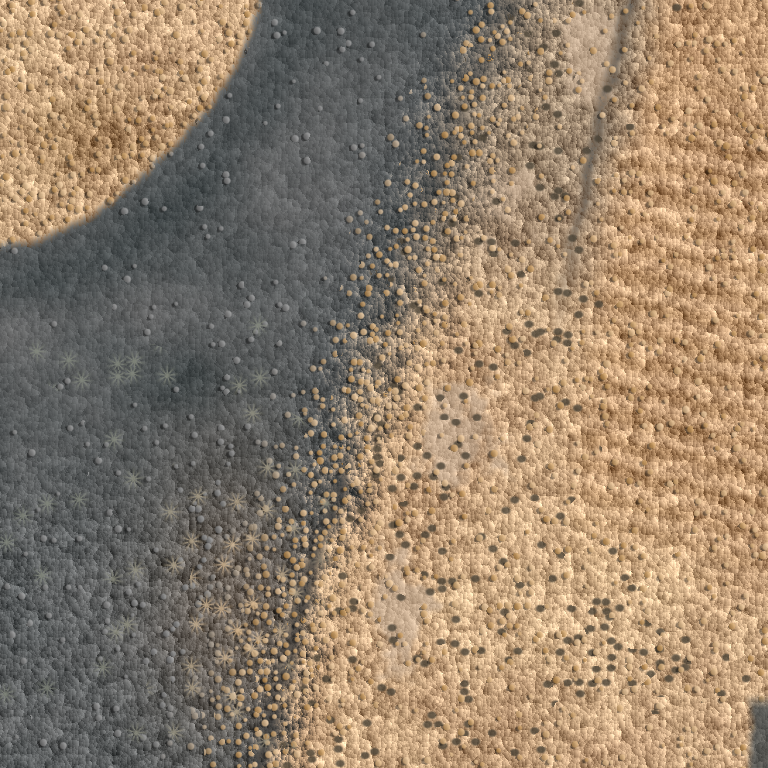
Write a Shadertoy shader that draws this texture.

```glsl
// Aerial view of dry ground: a sunlit knoll, a grey shaded hollow and a
// furrowed tan field. Curved region masks set the layout; cellular noise
// makes the clods, stones and straw tufts, layered sines the soft mottling.
#define SUN vec2(0.88, 0.42)
#define KNOLL_CENTER vec2(-0.02, 1.04)
#define KNOLL_RADIUS 0.35
#define FURROW_GAP 0.037
#define RELIEF 0.40
#define STONE_SCALE 82.0
#define TUFT_SCALE 25.0
#define SHADE_DARK vec3(0.29, 0.31, 0.315)
#define SHADE_PALE vec3(0.42)
#define SOIL vec3(0.70, 0.56, 0.43)
#define STRAW vec3(0.88, 0.75, 0.59)

float hash(vec2 p) {
    vec3 q = fract(p.xyx * 0.1031);
    q += dot(q, q.yzx + 33.33);
    return fract((q.x + q.y) * q.z);
}

// Nearest cell seed: offset in xy, random id in z, distance in w
vec4 cell(vec2 p) {
    vec4 best = vec4(9.0);
    for (int i = 0; i < 9; i++) {
        vec2 c = floor(p) + vec2(i % 3 - 1, i / 3 - 1);
        vec2 r = p - c - 0.12 - 0.76 * vec2(hash(c + 40.0), hash(c + 71.0));
        float d = length(r);
        if (d < best.w) best = vec4(r, hash(c + 119.0), d);
    }
    return best;
}

// Layered, folded sines in about -1..1
float mottle(vec2 p) {
    float sum = 0.0, amp = 0.5;
    for (int i = 0; i < 4; i++) {
        p = mat2(0.8, 0.6, -0.6, 0.8) * p * 1.8 + 2.7;
        sum += amp * sin(p.x + 1.6 * sin(p.y));
        amp *= 0.62;
    }
    return sum;
}

// Sun-shaded clods at three sizes
float clods(vec2 uv) {
    float sum = 0.0, scale = 62.0;
    for (int i = 0; i < 3; i++) {
        vec4 c = cell(uv * scale + float(i) * 13.0);
        sum += 0.36 * (c.z - 0.5 + 0.9 * dot(c.xy, SUN));
        scale *= 1.9;
    }
    return sum;
}

float line(float d, float width) { return exp(-d * d / (width * width)); }

float blob(vec2 uv, float x, float y, float w, float h) {
    return line(uv.x - x, w) * line(uv.y - y, h);
}

void mainImage(out vec4 fragColor, in vec2 fragCoord) {
    vec2 uv = fragCoord / iResolution.xy;
    float coarse = mottle(uv * 7.0), fine = mottle(uv * 28.0 + 5.0), rough = clods(uv);

    // Region masks
    float edge = uv.x - (0.35 + 0.24 * uv.y + 0.1 * uv.y * uv.y);
    float fieldEdge = uv.x - (0.71 + 0.14 * uv.y * uv.y);
    vec2 k = uv - KNOLL_CENTER;
    float rim = length(k) - KNOLL_RADIUS - 0.012 * cos(4.0 * atan(k.y, k.x));
    float knoll = 1.0 - smoothstep(-0.008, 0.008, rim + 0.008 * rough + 0.003 * fine);
    float blur = mix(0.04, 0.085, smoothstep(0.2, 0.7, uv.y));
    float lit = smoothstep(-blur, blur, edge + 0.015 * coarse + 0.012 * fine + 0.06 * rough);
    float scrub = blob(uv, 0.31, 0.21, 0.11, 0.19);
    float field = smoothstep(-0.02, 0.05, fieldEdge + 0.01 * fine);
    float upper = smoothstep(0.5, 0.8, uv.y);
    float lowLeft = smoothstep(0.48, 0.25, uv.y) * (1.0 - lit);

    // Shaded hollow
    float haze = 0.32 + 0.16 * coarse + 0.10 * fine + 0.15 * lowLeft;
    haze += 0.55 * (blob(uv, 0.21, 0.59, 0.09, 0.04) + blob(uv, 0.0, 0.58, 0.09, 0.07));
    haze += 0.35 * blob(uv, 0.40, 0.76, 0.10, 0.16);
    haze -= 0.60 * blob(uv, 0.24, 0.50, 0.07, 0.04) + 0.40 * line(rim - 0.055, 0.035);
    vec3 shade = mix(SHADE_DARK, SHADE_PALE, haze);
    shade += rough * mix(0.13, 0.25, max(lowLeft, smoothstep(-0.2, 0.0, edge)));
    shade = mix(shade, vec3(0.47, 0.39, 0.32) + 0.35 * rough, 0.55 * scrub);

    // Sunlit soil: grey strip, furrows and pale patches
    float bright = 0.38 + 0.22 * coarse + 0.18 * fine + 0.12 * knoll;
    vec3 ground = mix(SOIL, STRAW, bright + 0.35 * blob(uv, 0.77, 0.24, 0.20, 0.13));
    ground = mix(ground, vec3(0.56, 0.50, 0.43), 0.65 * lit * (1.0 - field) * upper);
    float plowed = field * smoothstep(0.20, 0.42, uv.y + 0.2 * (uv.x - 0.7));
    float slope = uv.y + 0.2 * uv.x + 0.12 * (uv.x - 0.8) * (0.6 - uv.y);
    float furrow = sin(6.2832 * slope / FURROW_GAP + 0.9 * fine) * smoothstep(0.97, 0.78, uv.y);
    ground = mix(ground, vec3(0.72, 0.55, 0.39), 0.5 * plowed) + 0.07 * furrow * plowed;
    ground -= 0.14 * blob(uv, 0.12, 0.82, 0.10, 0.06);
    ground += RELIEF * rough * vec3(1.05, 1.0, 0.9);
    float pale = blob(uv, 0.765, 0.93, 0.05, 0.08) + blob(uv, 0.60, 0.43, 0.06, 0.08)
               + blob(uv, 0.52, 0.21, 0.05, 0.09) + 0.7 * blob(uv, 0.66, 0.74, 0.05, 0.10);
    pale = smoothstep(0.4, 0.8, pale + 0.35 * fine) * (1.0 - field);
    ground = mix(ground, vec3(0.77, 0.67, 0.57) + 0.15 * rough, 0.8 * pale);
    vec3 color = mix(shade, ground, max(lit, knoll));

    // Ruts and broken dark clumps
    float rut = 0.75 * line(edge + 0.012 + 0.006 * fine, 0.011) * smoothstep(0.43, 0.34, uv.y);
    rut += upper * (0.3 * line(edge + 0.025, 0.02) + 0.55 * line(fieldEdge + 0.028 + 0.006 * fine, 0.009));
    color = mix(color, vec3(0.22), clamp(rut * (0.75 + rough), 0.0, 1.0));
    float clumps = blob(uv, 0.78, 0.21, 0.04, 0.06) + blob(uv, 0.85, 0.13, 0.08, 0.04);
    vec4 hole = cell(uv * vec2(60.0, 75.0) + 9.0);
    float holes = step(1.0 - 0.6 * clumps - 0.14 * lit * (1.0 - field), hole.z);
    color = mix(color, vec3(0.29, 0.26, 0.21), 0.8 * holes * smoothstep(0.48, 0.22, hole.w));

    // Stones and their shadows, densest along the light boundary
    vec4 s = cell(uv * STONE_SCALE);
    float density = 0.06 + 0.55 * line(edge + 0.02, 0.065) + 0.4 * scrub + 0.35 * knoll + 0.12 * lit;
    float present = step(1.0 - density, s.z), size = 0.2 + 0.2 * fract(s.z * 91.0);
    color *= 1.0 - 0.4 * present * smoothstep(size + 0.15, size - 0.1, length(s.xy + 0.32 * SUN));
    vec3 stone = mix(vec3(0.74, 0.57, 0.35), STRAW, fract(s.z * 57.0));
    stone = mix(SHADE_PALE * 1.25, stone, max(knoll, smoothstep(-0.16, -0.04, edge)));
    stone += 0.4 * dot(s.xy, SUN);
    color = mix(color, stone, 0.85 * present * smoothstep(size + 0.1, size - 0.1, s.w));

    // Radiating straw tufts in the lower hollow
    vec4 t = cell(uv * TUFT_SCALE + 3.0);
    float rays = pow(abs(sin(atan(t.y, t.x) * 4.5 + t.z * 40.0)), 3.0);
    float tuft = smoothstep(0.46, 0.05, t.w) * max(rays, smoothstep(0.16, 0.03, t.w));
    float tufted = scrub + 0.5 * lowLeft + blob(uv, 0.17, 0.53, 0.10, 0.05);
    tuft *= step(1.0 - 0.6 * tufted, t.z) * (1.0 - lit);
    color = mix(color, mix(vec3(0.53, 0.55, 0.50), STRAW, scrub), 0.75 * tuft);

    // Corner shadow
    float corner = smoothstep(0.97, 0.985, uv.x + 0.004 * fine) * smoothstep(0.10, 0.075, uv.y);
    fragColor = vec4(mix(color, SHADE_DARK + 0.1 * rough, 0.85 * corner), 1.0);
}
```
